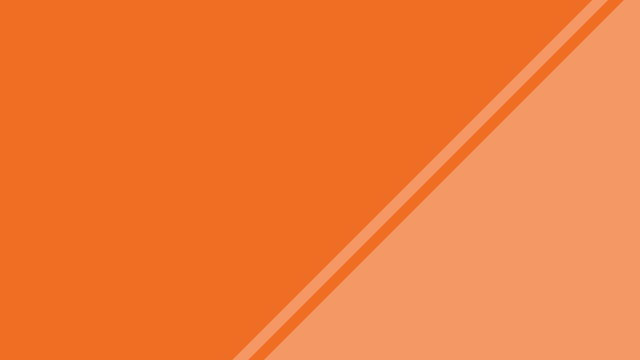
This background is drawn by a Shadertoy shader. Its source:

```glsl
// A flat orange field cut by a 45 degree diagonal: a thin pale stripe,
// then an orange gap of equal width, then a pale lower right corner.
// Each edge is a signed distance to a diagonal line, smoothed over a pixel.

const vec3 ORANGE = vec3(0.941, 0.431, 0.141);
const float TINT = 0.3;            // share of white in the pale areas
const float STRIPE_START = 0.6455; // where the first edge meets the bottom
const float STRIPE_STEP = 0.0437;  // horizontal width of stripe and gap

// Signed distance to the rising diagonal through (start, 0), positive below it
float diagonalDistance(vec2 p, float start) {
    return (p.x - p.y - start) * inversesqrt(2.0);
}

// Coverage of the half plane below the diagonal
float belowDiagonal(vec2 p, float start, float pixel) {
    return clamp(diagonalDistance(p, start) / pixel + 0.5, 0.0, 1.0);
}

void mainImage(out vec4 fragColor, in vec2 fragCoord) {
    // Units of the canvas height
    vec2 p = fragCoord / iResolution.y;
    float pixel = 1.0 / iResolution.y;

    // Pale stripe between the first two edges, pale corner past the third
    float stripe = belowDiagonal(p, STRIPE_START, pixel)
                 - belowDiagonal(p, STRIPE_START + STRIPE_STEP, pixel);
    float corner = belowDiagonal(p, STRIPE_START + 2.0 * STRIPE_STEP, pixel);

    vec3 pale = mix(ORANGE, vec3(1.0), TINT);
    fragColor = vec4(mix(ORANGE, pale, stripe + corner), 1.0);
}
```
